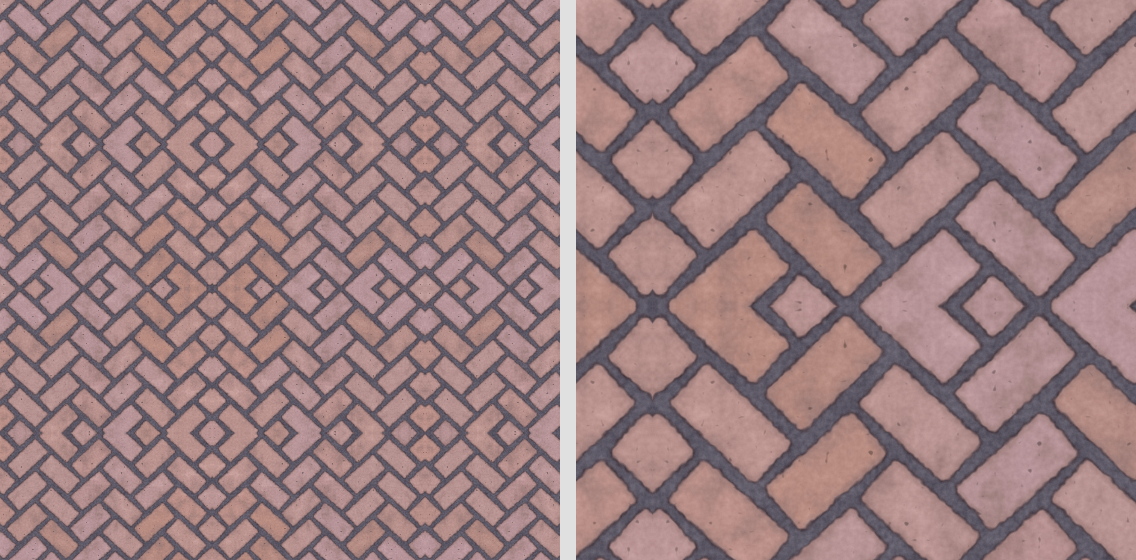
Left, the full canvas; right, a detail of the centre.
Write a WebGL 2 fragment shader that draws this texture.

```glsl
#version 300 es
precision highp float;
// Worn herringbone brick paving, mirrored in a kaleidoscope of folded cells.

#define FOLD vec2(0.3802, 0.2578)      // size of one mirrored cell
#define PITCH vec2(0.0568, 0.0573)     // column step, brick step within a column
#define START vec2(-0.0065, 0.0117)    // centre of the first brick
#define BRICK vec2(0.0345, 0.0164)     // half length, half width
#define CORNER 0.0035                  // corner radius
#define TILT 0.745                     // brick angle in radians
#define WEAR 0.0011                    // roughness of the brick outline
#define GRAIN 0.065                    // strength of fine surface grain

uniform vec2 u_resolution;
out vec4 fragColor;

const vec3 PINK = vec3(0.735, 0.590, 0.585);
const vec3 SALMON = vec3(0.745, 0.565, 0.520);
const vec3 MAUVE = vec3(0.695, 0.565, 0.590);
const vec3 STAIN = vec3(0.600, 0.475, 0.465);
const vec3 MORTAR = vec3(0.370, 0.350, 0.400);
const vec3 GRIME = vec3(0.310, 0.260, 0.290);

vec2 hash2(vec2 p) {
    vec3 q = fract(p.xyx * vec3(0.1031, 0.1030, 0.0973));
    q += dot(q, q.yzx + 33.33);
    return fract((q.xx + q.yz) * q.zy);
}

float gradientDot(vec2 cell, vec2 offset) {
    float a = 6.2832 * hash2(cell + 57.0).x;
    return dot(vec2(cos(a), sin(a)), offset);
}

// Gradient noise, roughly -0.7 to 0.7
float noise(vec2 p) {
    vec2 i = floor(p), f = p - i;
    vec2 s = f * f * f * (f * (f * 6.0 - 15.0) + 10.0);
    vec2 e = vec2(1.0, 0.0);
    return mix(mix(gradientDot(i, f), gradientDot(i + e, f - e), s.x),
               mix(gradientDot(i + e.yx, f - e.yx), gradientDot(i + 1.0, f - 1.0), s.x), s.y);
}

float fbm(vec2 p) {
    float sum = 0.0, gain = 0.6;
    for (int k = 0; k < 4; k++) {
        sum += gain * noise(p);
        p = p * 2.03 + 17.3;
        gain *= 0.55;
    }
    return sum;
}

float roundedBox(vec2 p, vec2 halfSize, float r) {
    vec2 q = abs(p) - halfSize + r;
    return length(max(q, 0.0)) + min(max(q.x, q.y), 0.0) - r;
}

// Distance to the nearest brick (x) and its column and row (yz)
vec3 herringbone(vec2 p) {
    vec3 nearest = vec3(1.0, 0.0, 0.0);
    vec2 grid = (p - START) / PITCH;
    for (int c = -1; c <= 1; c++) {
        float column = round(grid.x) + float(c);
        float odd = mod(column, 2.0);
        for (int r = -1; r <= 1; r++) {
            float row = round(grid.y + 0.5 * odd) + float(r);
            vec2 id = vec2(column, row);
            vec2 jitter = hash2(id + 20.0) - 0.5;
            vec2 q = p - START - PITCH * vec2(column, row - 0.5 * odd) - 0.0016 * jitter;
            float angle = (odd * 2.0 - 1.0) * TILT + 0.05 * jitter.x;
            float ca = cos(angle), sa = sin(angle);
            q = vec2(ca * q.x + sa * q.y, ca * q.y - sa * q.x);
            float d = roundedBox(q, BRICK + 0.0008 * jitter.y, CORNER);
            if (d < nearest.x) nearest = vec3(d, id);
        }
    }
    return nearest;
}

void main() {
    // Fold the canvas: mirror axes run at every multiple of FOLD
    vec2 uv = gl_FragCoord.xy / u_resolution;
    vec2 p = vec2(uv.x + 0.0013, 1.0 - uv.y);
    p = abs(p - 2.0 * FOLD * round(p / (2.0 * FOLD)));

    vec3 brick = herringbone(p);
    float d = brick.x + WEAR * (noise(p * 110.0) + noise(p * 260.0));
    float soft = 0.8 / min(u_resolution.x, u_resolution.y) + 0.0005;
    vec2 tone = hash2(brick.yz + 71.0);
    float patches = fbm(p * 38.0 + tone * 9.0);
    float grain = fbm(p * 270.0);

    // Brick face: own tint, stains, darker rim, grain and pits
    float warm = smoothstep(0.15, 0.33, p.x) * 0.35;
    vec3 face = mix(PINK, SALMON, clamp(smoothstep(0.55, 1.0, tone.x) + warm, 0.0, 1.0));
    face = mix(face, MAUVE, 0.8 * smoothstep(0.6, 0.95, tone.y) * (1.0 - warm));
    face *= 0.985 + 0.07 * (tone.y - 0.5);
    face = mix(face, STAIN, 0.7 * smoothstep(0.0, 0.55, patches + 0.15 * tone.x));
    face = mix(face, STAIN, 0.65 * smoothstep(-0.0045, 0.0, d));
    face += GRAIN * grain + 0.05 * smoothstep(0.1, 0.5, -patches);
    face *= 1.0 - 0.3 * smoothstep(0.42, 0.6, noise(p * 190.0 + 5.0));

    // Joint: grey mortar, dirt gathered along the bricks
    vec3 joint = mix(GRIME, MORTAR, smoothstep(0.0003, 0.0026, d + 0.0012 * patches));
    joint += 0.12 * grain + 0.05 * noise(p * 60.0);

    vec3 color = mix(face, joint, smoothstep(-soft, soft, d));
    fragColor = vec4(clamp(color, 0.0, 1.0), 1.0);
}
```
